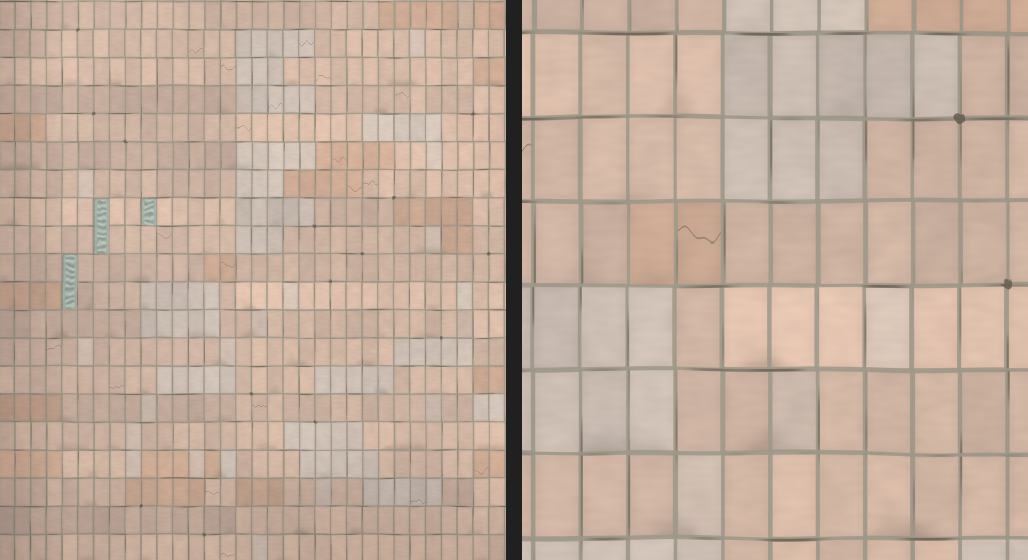
Left: the whole. Right: its middle third, enlarged.
Give the GLSL for this texture, as a Shadertoy shader.

```glsl
// Weathered wall of upright peach tiles with grey joints and a few fallen tiles.

const vec2 GRID = vec2(32.0, 19.97);       // tiles across and down
const vec2 GRID_SHIFT = vec2(0.08, -0.05); // offset of the first joints
const float PANEL_COLS = 15.0;             // columns per wall panel
const float BATCH_COLS = 5.0;              // columns per firing batch
const float JOINT_HALF = 0.00125;          // in canvas heights
const float CRACK_HALF = 0.0005;
const float PALE_SHARE = 0.20;
const float TAN_SHARE = 0.07;
const float CRACK_SHARE = 0.025;
const float CHIP_SHARE = 0.02;

const vec3 PEACH = vec3(0.845, 0.728, 0.652);
const vec3 ROSE = vec3(0.785, 0.688, 0.632);
const vec3 PALE = vec3(0.805, 0.757, 0.718);
const vec3 TAN = vec3(0.800, 0.655, 0.560);
const vec3 JOINT = vec3(0.610, 0.590, 0.530);
const vec3 SHADOW = vec3(0.390, 0.350, 0.295);
const vec3 MORTAR = vec3(0.640, 0.690, 0.650);

// Fallen tiles: column, first row from the top, rows missing
const vec3 GAPS[3] = vec3[3](vec3(6, 7, 2), vec3(9, 7, 1), vec3(4, 9, 2));

float hash(vec2 p) {
    vec3 q = fract(vec3(p.xyx) * 0.1031 + 0.37);
    q += dot(q, q.yzx + 33.33);
    return fract((q.x + q.y) * q.z);
}

float gradientDot(vec2 corner, vec2 offset) {
    float angle = 6.2832 * hash(corner);
    return dot(vec2(cos(angle), sin(angle)), offset);
}

// Gradient noise, about -0.7 to 0.7
float noise(vec2 p) {
    vec2 i = floor(p), f = fract(p);
    vec2 u = f * f * f * (f * (f * 6.0 - 15.0) + 10.0);
    vec2 e = vec2(1, 0);
    return mix(mix(gradientDot(i, f), gradientDot(i + e, f - e), u.x),
               mix(gradientDot(i + e.yx, f - e.yx), gradientDot(i + 1.0, f - 1.0), u.x), u.y);
}

// Smooth coverage of a stroke
float stroke(float dist, float halfWidth, float px) {
    return smoothstep(-0.7 * px, 0.7 * px, halfWidth - abs(dist));
}

// Shade shared by panel and batch, with small changes per tile
vec3 tileColor(vec2 id) {
    float panel = floor(id.x / PANEL_COLS);
    float shift = floor(3.0 * hash(vec2(id.y, 71.0)));
    float batch = floor((id.x + shift) / BATCH_COLS) + 40.0 * panel;
    float panelTone = hash(vec2(panel + 5.0, id.y + 11.0));
    float batchTone = hash(vec2(batch + 23.0, id.y + 3.0));
    float tone = hash(id + 17.0);
    float right = step(1.0, panel);
    vec3 color = mix(ROSE, PEACH, clamp(0.2 + 0.3 * right + 0.6 * panelTone + 0.3 * (tone - 0.5), 0.0, 1.0));
    color = mix(color, PALE, 0.85 * step(1.0 - PALE_SHARE * (0.4 + 0.6 * right), batchTone));
    color = mix(color, TAN, 0.75 * step(batchTone, TAN_SHARE));
    color = mix(color, PALE, 0.6 * step(0.96, hash(id + 91.0)));
    return color * (1.0 + 0.05 * (tone - 0.5) + 0.07 * (panelTone - 0.5));
}

void mainImage(out vec4 fragColor, in vec2 fragCoord) {
    vec2 uv = fragCoord / iResolution.xy;
    float px = 1.0 / iResolution.y;
    float aspect = iResolution.x / iResolution.y;
    vec2 cell = vec2(aspect, 1.0) / GRID;
    vec2 p = vec2(uv.x * aspect, 1.0 - uv.y);

    // Slightly uneven grid, rows counted from the top
    vec2 g = vec2(uv.x, 1.0 - uv.y) * GRID + GRID_SHIFT;
    g.y += 0.04 * noise(vec2(g.x * 0.4, floor(g.y + 0.5) * 3.7));
    g.x += 0.08 * (hash(vec2(floor(g.y), 29.0)) - 0.5);
    vec2 id = floor(g), f = g - id;
    vec2 joint = floor(g + 0.5);
    vec2 d = (g - joint) * cell;

    // Tile face: clay mottling, streaks and a soft rim
    vec3 color = tileColor(id);
    color *= 1.0 + 0.035 * noise(p * 55.0) + 0.03 * noise(p * vec2(70.0, 230.0));
    vec2 rim = min(f, 1.0 - f) * cell;
    color *= 0.97 + 0.03 * smoothstep(0.0, 0.007, min(rim.x, rim.y));
    float stain = smoothstep(0.65, 1.0, f.y) * smoothstep(0.15, 0.5, noise(vec2(g.x * 0.6, id.y * 5.3)));
    color *= 1.0 - 0.12 * stain;

    // Hairline cracks
    float crackY = 0.3 + 0.5 * hash(id + 57.0) + 0.25 * noise(vec2(g.x * 3.0, id.y * 2.3));
    float cracked = step(1.0 - CRACK_SHARE, hash(id + 43.0));
    color = mix(color, SHADOW, 0.5 * cracked * stroke((f.y - crackY) * cell.y, CRACK_HALF, px));

    // Joints with uneven width and patchy shadow
    float widthX = JOINT_HALF * (0.75 + 0.5 * hash(vec2(joint.x, id.y + 61.0)));
    float widthY = JOINT_HALF * (0.75 + 0.5 * hash(vec2(id.x, joint.y + 83.0)));
    float darkX = smoothstep(0.05, 0.4, noise(vec2(joint.x * 6.1 + 0.4, g.y * 0.9)));
    float darkY = smoothstep(0.0, 0.4, noise(vec2(g.x * 0.7, joint.y * 7.3 + 0.4)));
    color = mix(color, JOINT, 0.9 * stroke(d.x, widthX, px));
    color = mix(color, SHADOW, 0.6 * darkX * stroke(d.x - 0.0007, 0.0006, px));
    color = mix(color, JOINT, 0.9 * stroke(d.y, widthY, px));
    color = mix(color, SHADOW, 0.75 * darkY * stroke(d.y - 0.0005, 0.0008, px));

    // Chipped corners
    float chipped = step(1.0 - CHIP_SHARE, hash(joint + 37.0));
    float chipDist = length(d) + 0.002 * noise(p * 300.0);
    color = mix(color, SHADOW, 0.8 * chipped * smoothstep(px, -px, chipDist - 0.003));

    // Ribbed mortar behind fallen tiles
    for (int i = 0; i < 3; i++) {
        vec2 local = g - GAPS[i].xy;
        vec2 size = vec2(1.0, GAPS[i].z);
        vec2 inside = min(local, size - local) * cell;
        float edge = min(inside.x, inside.y);
        float ribs = sin(local.y * 28.0 + 4.0 * noise(local * vec2(2.0, 3.0) + GAPS[i].xy));
        float band = smoothstep(0.2, 0.3, local.x) * smoothstep(0.9, 0.75, local.x);
        vec3 fill = MORTAR * (1.0 + 0.12 * ribs * band + 0.08 * noise(p * 130.0));
        float shade = smoothstep(0.004, 0.0, min(local.x * cell.x, local.y * cell.y));
        fill = mix(fill, SHADOW, 0.6 * shade);
        color = mix(color, fill, smoothstep(-px, px, edge - 0.0008));
    }

    // Broad weathering, darker toward the left and lower edges
    color *= 1.0 + 0.05 * noise(p * 3.5 + 8.0);
    color *= 1.0 - 0.10 * smoothstep(0.15, 0.0, uv.x) - 0.07 * smoothstep(0.3, 0.0, uv.y);
    fragColor = vec4(color, 1.0);
}
```
